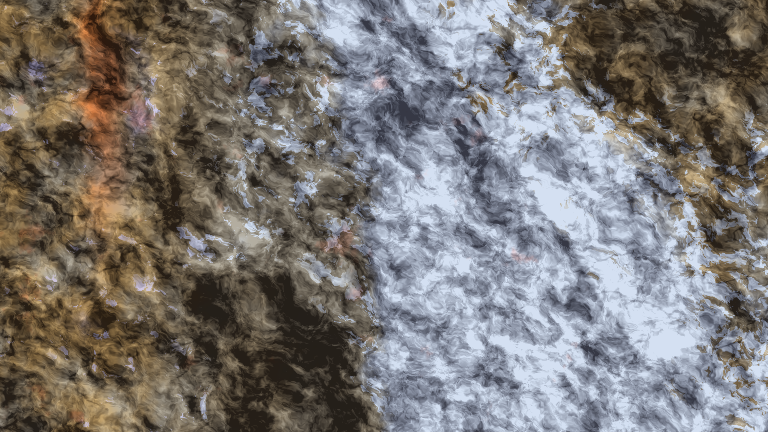
Give the GLSL for this texture, as a WebGL 1 fragment shader.

```glsl
precision highp float;
// Weathered rock face: an ochre wall on the left, a blue-grey diagonal slab
// in the middle and a flaky, lichen-pale wall on the right.
// Soft region masks steer the tone and tint of layered gradient noise.

uniform vec2 u_resolution;

vec2 hashGradient(vec2 cell) {
  vec3 h = fract(cell.xyx * vec3(0.1031, 0.1030, 0.0973));
  h += dot(h, h.yzx + 33.33);
  return fract((h.xx + h.yz) * h.zy) * 2.0 - 1.0;
}

float gradientNoise(vec2 p) {
  vec2 i = floor(p), f = fract(p);
  vec2 u = f * f * f * (f * (f * 6.0 - 15.0) + 10.0);
  vec2 e = vec2(1.0, 0.0);
  float a = dot(hashGradient(i), f);
  float b = dot(hashGradient(i + e), f - e);
  float c = dot(hashGradient(i + e.yx), f - e.yx);
  float d = dot(hashGradient(i + 1.0), f - 1.0);
  return mix(mix(a, b, u.x), mix(c, d, u.x), u.y);
}

// Zero-centred layered noise; gain sets the share of fine detail.
float fbm(vec2 p, float gain) {
  float sum = 0.0, amplitude = 0.6;
  for (int i = 0; i < 5; i++) {
    sum += amplitude * gradientNoise(p);
    p = p * 2.03 + vec2(17.3, 9.1);
    amplitude *= gain;
  }
  return sum;
}

vec2 rotate(vec2 p, float angle) {
  float c = cos(angle), s = sin(angle);
  return vec2(c * p.x - s * p.y, s * p.x + c * p.y);
}

vec3 ramp(vec3 dark, vec3 middle, vec3 light, float t) {
  vec3 lower = mix(dark, middle, clamp(t * 2.0, 0.0, 1.0));
  return mix(lower, light, clamp(t * 2.0 - 1.0, 0.0, 1.0));
}

float blob(vec2 p, vec2 centre, vec2 radius) {
  vec2 d = (p - centre) / radius;
  return exp(-dot(d, d));
}

// Three slanted sides enclose the shadowed hollow under the slab.
float hollowMask(vec2 p) {
  float roof = p.y - 0.46 + 0.18 * p.x;
  float rightSide = p.x - 0.90 + 0.68 * p.y;
  float leftSide = 0.52 - 0.30 * p.y - p.x;
  return 1.0 - smoothstep(-0.06, 0.03, max(roof, max(rightSide, leftSide)));
}

vec3 rockColor(vec2 p) {
  // Warped copy of the plane gives the regions ragged borders.
  vec2 wobble = vec2(fbm(p * 6.0, 0.6), fbm(p * 6.0 + 41.0, 0.6));
  vec2 w = p + 0.10 * wobble;
  float broad = fbm(p * 3.2 + 7.0, 0.5);

  // Regions
  float edge = 0.92 + 0.68 * (1.0 - p.y) - p.x + 0.035 * wobble.x;
  float beyond = 1.0 - smoothstep(-0.012, 0.012, edge);
  float slab = (1.0 - beyond) * smoothstep(0.72, 0.90, w.x - 0.14 * (1.0 - w.y));
  float paleBand = beyond * (1.0 - smoothstep(0.10, 0.40, -edge + 0.2 * wobble.y));
  float wall = 1.0 - smoothstep(0.28, 0.58, w.x);
  float hollow = hollowMask(w);
  float darkCorner = blob(w, vec2(1.62, 0.92), vec2(0.28, 0.20));
  float slabTop = slab * smoothstep(0.50, 0.80, w.y);
  float rust = blob(w, vec2(0.235, 0.80), vec2(0.045, 0.27));

  // Grain stretched down to the right, lit from above
  vec2 q = rotate(p, 0.55) * vec2(6.5, 9.5) + 0.5 * wobble;
  float grain = fbm(q, 0.68);
  float relief = fbm(q * 1.7 + 23.0, 0.75) - fbm(q * 1.7 + vec2(23.12, 23.28), 0.75);
  float flakes = fbm(q * 2.3 + 61.0, 0.72);
  float crack = 1.0 - smoothstep(0.0, 0.035, abs(fbm(p * vec2(3.5, 5.0) + 88.0, 0.55)));

  float tone = 0.46 + 1.15 * grain + 0.75 * relief + 0.35 * broad;
  tone += 0.10 * slab - 0.24 * slabTop + 0.20 * paleBand;
  tone -= 0.36 * hollow + 0.30 * darkCorner + 0.14 * rust;
  tone -= crack * (0.10 + 0.16 * wall + 0.12 * beyond);
  tone -= 0.22 * blob(vec2(edge, 0.0), vec2(0.0), vec2(0.010, 1.0));

  // Pale flakes crust the flank, the slab and the far wall
  float crust = 0.05 + 0.13 * slab + 0.22 * paleBand + 0.06 * beyond;
  crust -= 0.14 * wall + 0.30 * hollow + 0.22 * darkCorner;
  float flakeMask = smoothstep(0.08, 0.26, flakes + crust);
  tone += 0.20 * flakeMask;

  // Cool stone and crust against warm bare rock
  float coolness = -0.06 + 0.55 * slab + 0.22 * paleBand - 0.08 * wall;
  coolness += 0.55 * broad + 0.40 * wobble.y + 0.24 * flakeMask;
  coolness -= 0.45 * hollow + 0.25 * darkCorner + 0.35 * rust;
  float cool = smoothstep(-0.06, 0.20, coolness);

  vec3 warmStone = ramp(vec3(0.14, 0.12, 0.10), vec3(0.44, 0.41, 0.36),
                        vec3(0.70, 0.68, 0.63), tone);
  vec3 coolStone = ramp(vec3(0.21, 0.22, 0.27), vec3(0.52, 0.55, 0.62),
                        vec3(0.83, 0.88, 0.95), tone);

  // Stains: ochre on both walls, violet on the left, rust in the streak
  float ochre = (0.75 * wall + 0.50 * beyond + 0.25 * hollow)
              * smoothstep(-0.30, 0.25, wobble.x - 0.4 * broad);
  warmStone *= mix(vec3(1.0), vec3(1.20, 0.98, 0.60), ochre);
  warmStone *= mix(vec3(1.0), vec3(1.18, 0.78, 0.56), rust);
  coolStone *= mix(vec3(1.0), vec3(0.98, 0.88, 0.94), wall);
  vec3 color = mix(warmStone, coolStone, cool);
  float blush = smoothstep(0.20, 0.38, fbm(p * 8.0 + 130.0, 0.6)) * (1.0 - beyond);
  return color * mix(vec3(1.0), vec3(1.12, 0.88, 0.82), 0.7 * blush);
}

void main() {
  vec2 p = gl_FragCoord.xy / u_resolution.y;
  gl_FragColor = vec4(clamp(rockColor(p), 0.0, 1.0), 1.0);
}
```
